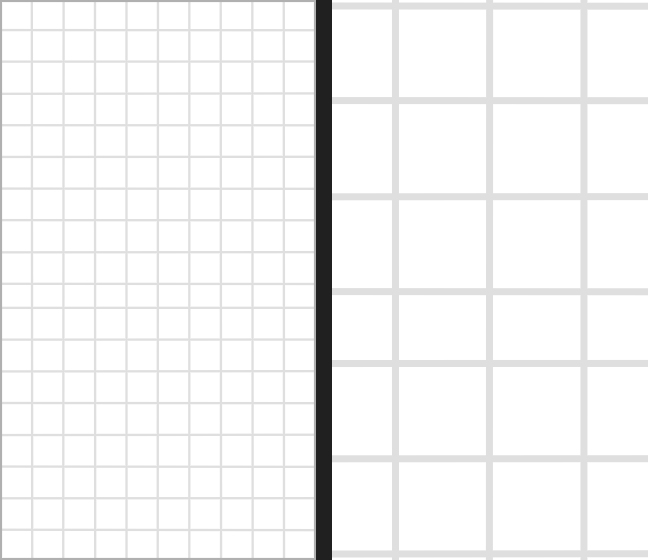
Left, the full canvas; right, a detail of the centre.
This pattern is drawn by a Shadertoy shader. Its source:

```glsl
const vec3 PAPER = vec3(1.0);
const vec3 GRID_GREY = vec3(0.875);
const vec3 FRAME_GREY = vec3(0.69);

// All lengths are fractions of the canvas width
const float COLUMN_PITCH = 0.0996;
const float ROW_PITCH = 0.1004;
const float ROW_MARGIN = 0.0949;
const float SEAM_FROM_TOP = 0.940;
const float LINE_WIDTH = 0.0074;
const float FRAME_WIDTH = 0.0066;

float hash(float n) {
    return fract(sin(n * 127.1) * 43758.5453);
}

// Antialiased coverage of a band around zero distance
float band(float dist, float halfWidth, float pixel) {
    return clamp(0.5 + (halfWidth - abs(dist)) / pixel, 0.0, 1.0);
}

// Small hand-ruled offset and tilt of one line; t runs along it from 0 to 1
float ruledDrift(float id, float t) {
    float offset = (hash(id) - 0.5) * 0.0012;
    float tilt = (hash(id + 31.7) - 0.5) * 0.0030;
    return offset + tilt * (t - 0.5);
}

float columnLines(vec2 p, float height, float pixel) {
    float id = clamp(round((p.x - 0.5) / COLUMN_PITCH), -4.0, 4.0);
    float center = 0.5 + id * COLUMN_PITCH + ruledDrift(id + 9.0, p.y / height);
    return band(p.x - center, 0.5 * LINE_WIDTH, pixel);
}

// Rows are measured inward from both ends and meet in a shorter row
float rowLines(vec2 p, float height, float pixel) {
    bool upper = p.y > height - SEAM_FROM_TOP;
    float inward = upper ? height - p.y : p.y;
    float id = max(round((inward - ROW_MARGIN) / ROW_PITCH), 0.0);
    float seed = id + (upper ? 60.0 : 40.0);
    float center = ROW_MARGIN + id * ROW_PITCH + ruledDrift(seed, p.x);
    return band(inward - center, 0.5 * LINE_WIDTH, pixel);
}

float frame(vec2 p, vec2 size, float pixel) {
    vec2 inset = min(p, size - p);
    return band(min(inset.x, inset.y), FRAME_WIDTH, pixel);
}

void mainImage(out vec4 fragColor, in vec2 fragCoord) {
    float pixel = 1.0 / iResolution.x;
    vec2 p = fragCoord * pixel;
    vec2 size = iResolution.xy * pixel;

    float grid = max(columnLines(p, size.y, pixel), rowLines(p, size.y, pixel));
    vec3 color = mix(PAPER, GRID_GREY, grid);
    color = mix(color, FRAME_GREY, frame(p, size, pixel));

    fragColor = vec4(color, 1.0);
}
```
